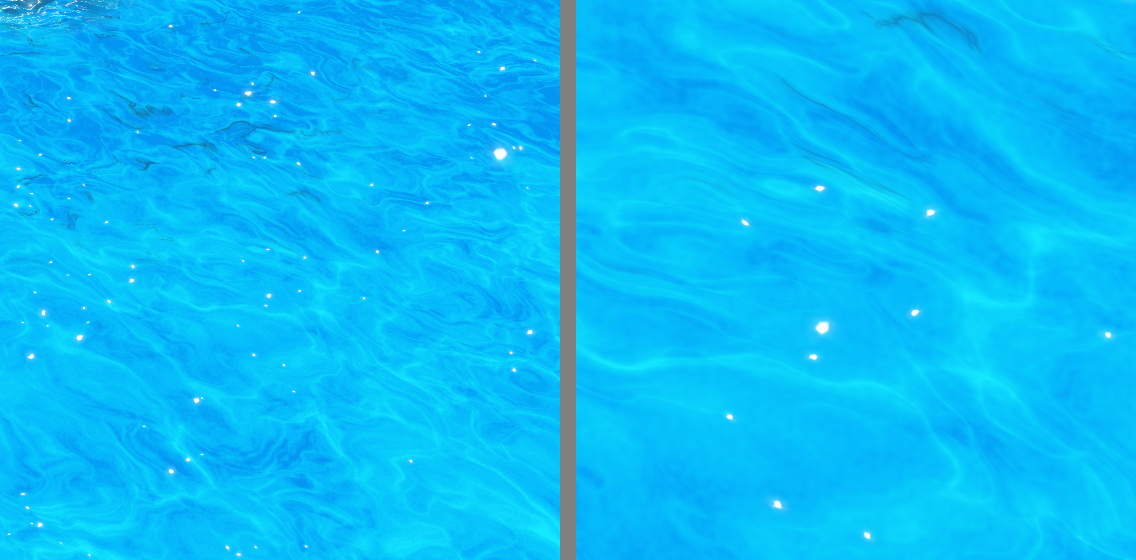
Left: the whole. Right: its middle third, enlarged.
Write a Shadertoy shader that draws this texture.

```glsl
// Sunlit turquoise pool water with caustic webs, dark ripple threads and sun glints.

const vec3 DEEP  = vec3(0.01, 0.59, 0.95);
const vec3 MID   = vec3(0.02, 0.72, 0.98);
const vec3 LIGHT = vec3(0.03, 0.80, 0.98);
const vec3 CREST = vec3(0.08, 0.91, 1.00);
const vec3 SHADE = vec3(0.09, 0.38, 0.58);
const vec3 SUN   = vec3(0.98, 0.99, 1.00);

const float DRIFT_ANGLE = -0.50;   // direction of the ripples
const float STRETCH     = 2.0;     // squeeze across the ripples
const float BASE_TONE   = 1.42;    // 0 deep, 1 mid, 2 light, 3 crest
const float FAR_DARKEN  = 0.95;
const float GRAIN       = 0.32;
const float GRAIN_CELLS = 170.0;

float hash(vec2 p) {
    return fract(sin(dot(p, vec2(127.1, 311.7))) * 43758.5453);
}

vec2 gradient(vec2 cell) {
    float a = 6.28319 * hash(cell);
    return vec2(cos(a), sin(a));
}

mat2 rotation(float a) {
    return mat2(cos(a), -sin(a), sin(a), cos(a));
}

float noise(vec2 p) {
    vec2 i = floor(p), f = fract(p), e = vec2(1.0, 0.0);
    vec2 u = f * f * f * (f * (f * 6.0 - 15.0) + 10.0);
    float low  = mix(dot(gradient(i), f), dot(gradient(i + e), f - e), u.x);
    float high = mix(dot(gradient(i + e.yx), f - e.yx), dot(gradient(i + 1.0), f - 1.0), u.x);
    return mix(low, high, u.y);
}

float fbm(vec2 p) {
    float sum = 0.0, amp = 0.6;
    for (int k = 0; k < 4; k++) {
        sum += amp * noise(p);
        p = rotation(0.4) * p * 2.03 + 17.3;
        amp *= 0.55;
    }
    return sum;
}

// Thin bright lines along the zero crossings of the noise
float web(vec2 p, float width) {
    return exp(-abs(noise(p)) / width);
}

vec3 waterColor(float tone) {
    vec3 c = mix(DEEP, MID, clamp(tone, 0.0, 1.0));
    c = mix(c, LIGHT, clamp(tone - 1.0, 0.0, 1.0));
    return mix(c, CREST, clamp(0.7 * (tone - 2.0), 0.0, 1.0));
}

// Scattered, clustered glints with a soft halo
float glints(vec2 uv, float cells, float share, float minR, float maxR) {
    vec2 g = uv * cells;
    float light = 0.0;
    for (int y = -1; y <= 1; y++)
    for (int x = -1; x <= 1; x++) {
        vec2 id = floor(g) + vec2(x, y);
        vec2 center = (id + vec2(hash(id + 3.1), hash(id + 8.7))) / cells;
        float cluster = smoothstep(-0.1, 0.3, noise(center * 5.0 + 2.0));
        float side = mix(1.5, 0.5, smoothstep(0.3, 0.7, center.x));
        float present = step(hash(id + 21.3), share * cluster * side);
        float size = hash(id + 5.9);
        float r = mix(minR, maxR, size * size * size);
        vec2 d = rotation(-0.9 + 1.4 * hash(id + 13.7)) * (uv - center);
        d.y *= mix(1.9, 1.0, size);
        float dist = length(d + 0.5 * r * noise(d / r * 0.8 + id));
        float core = 1.0 - smoothstep(0.5 * r, 1.2 * r, dist);
        float halo = 0.45 * exp(-dist * dist / (1.8 * r * r));
        light = max(light, present * max(core, halo));
    }
    return light;
}

void mainImage(out vec4 fragColor, in vec2 fragCoord) {
    vec2 uv = fragCoord / iResolution.xy;

    // Tilted surface, turned along the ripples and warped
    vec2 plane = vec2(uv.x - 0.5, uv.y) / (1.3 - 0.55 * uv.y);
    vec2 q = rotation(DRIFT_ANGLE) * plane;
    q.y *= STRETCH;
    vec2 warp = vec2(fbm(q * 2.5 + 4.0), fbm(q * 2.5 + 31.0));
    vec2 w = q + 0.26 * warp;

    // Broad patches and broken caustics
    float nearness = 1.0 - smoothstep(0.1, 0.9, uv.y);
    float patches = fbm(q * 2.2 + 11.0);
    float bright = smoothstep(-0.2, 0.3, noise(q * 4.0 + 71.0));
    float bigWeb  = web(w * 4.2 + 9.0, 0.06) * (0.5 + bright);
    float fineWeb = web(w * 10.0 + 0.8 * warp + 40.0, 0.08) * (1.5 - bright);
    float tone = BASE_TONE + 1.6 * patches;
    tone += mix(0.6, 1.3, nearness) * (bigWeb - 0.27);
    tone += mix(0.9, 0.6, nearness) * (fineWeb - 0.30);

    // Small crossing ripples, choppier in some areas, and grain
    float chop = mix(0.5, 1.3, smoothstep(-0.25, 0.25, noise(plane * 4.0 + 55.0)));
    float ripples = fbm(w * vec2(8.0, 11.0) + 5.0);
    float wavelets = fbm(w * vec2(20.0, 25.0) + 2.0 * warp + 27.0);
    float hairs = web(w * vec2(19.0, 21.0) + warp + 90.0, 0.08);
    tone += 1.6 * ripples + chop * (1.4 * wavelets + 0.55 * (hairs - 0.3));
    tone += GRAIN * noise(uv * GRAIN_CELLS);
    tone -= FAR_DARKEN * (smoothstep(0.45, 1.0, uv.y) - 0.25);
    vec3 color = waterColor(tone);

    // Dark threads on the far left ripples
    float zone = smoothstep(0.45, 0.7, uv.y) * (1.0 - smoothstep(0.35, 0.85, uv.x));
    float thread = web(w * 5.5 + 0.3 * wavelets + 63.0, 0.022) * smoothstep(0.0, 0.25, noise(q * 9.0 + 3.0));
    color = mix(color, SHADE, 0.8 * thread * zone);

    // Broken reflection in the upper left corner
    float corner = 1.0 - smoothstep(0.04, 0.26, length((uv - vec2(0.03, 1.0)) * vec2(1.0, 3.2)));
    vec2 s = rotation(0.25) * uv * vec2(14.0, 32.0) + 2.0 * warp;
    color = mix(color, SHADE, 0.8 * corner * smoothstep(-0.15, 0.25, fbm(s)));
    color = mix(color, SUN, corner * web(s * 1.6 + wavelets + 8.0, 0.06));

    // Sun glints
    float sun = max(glints(uv, 11.0, 0.30, 0.004, 0.014), glints(uv, 28.0, 0.27, 0.0025, 0.006));
    color = mix(color, SUN, sun);

    fragColor = vec4(color, 1.0);
}
```
